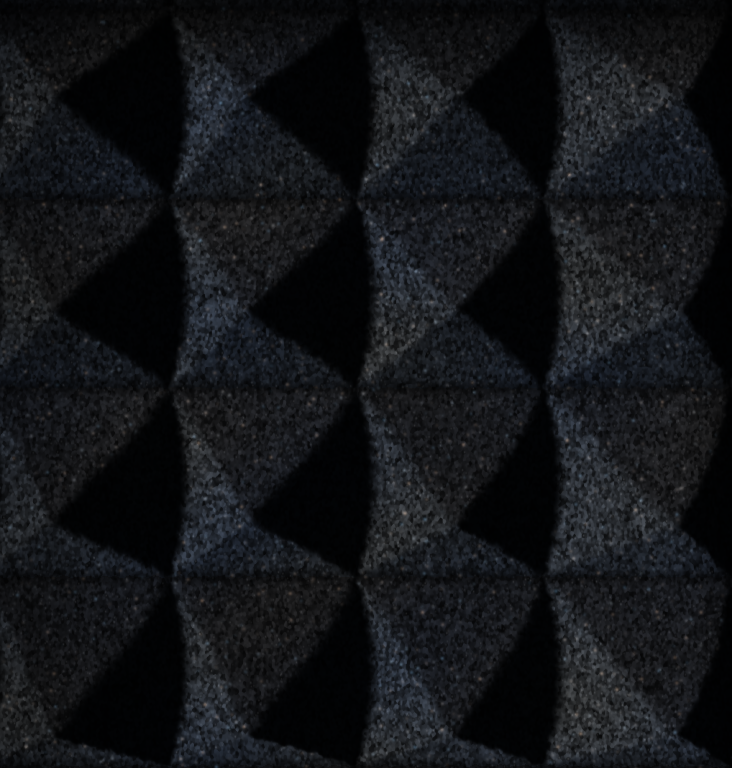
A Shadertoy shader for this pattern:

```glsl
// Charcoal acoustic foam: a grid of leaning pyramids lit from the left, with speckled grain.

const float PI = 3.14159265;

vec3 hash3(vec2 p) {
    vec3 q = fract(vec3(p.xyx) * vec3(0.1031, 0.1030, 0.0973));
    q += dot(q, q.yxz + 33.33);
    return fract((q.xxy + q.yzz) * q.zyx);
}

// Cellular grain: x = soft mottling, y = sparse bright flecks, z = fleck tint
vec3 cellGrain(vec2 p) {
    vec2 id = floor(p);
    float mottle = 0.0, weight = 0.0, fleck = 0.0, tint = 0.0;
    for (int j = -1; j <= 1; j++)
    for (int i = -1; i <= 1; i++) {
        vec2 cell = id + vec2(i, j);
        vec3 rnd = hash3(cell + 71.0);
        vec2 d = p - cell - rnd.xy;
        float blob = exp(-5.0 * dot(d, d));
        mottle += blob * rnd.z;
        weight += blob;
        float spark = pow(hash3(cell + 19.0).x, 14.0) * exp(-9.0 * dot(d, d));
        fleck += spark;
        tint += spark * (rnd.z - 0.5);
    }
    return vec3(mottle / weight - 0.5, fleck, tint);
}

// Face weights of a pyramid in the unit cell: left, right, bottom, top
vec4 pyramidFaces(vec2 q, vec2 apex) {
    vec4 h = vec4(q / apex, (1.0 - q) / (1.0 - apex)).xzyw;
    float lowest = min(min(h.x, h.y), min(h.z, h.w));
    vec4 w = exp(-42.0 * (h - lowest));
    return w / dot(w, vec4(1.0));
}

void mainImage(out vec4 fragColor, in vec2 fragCoord) {
    vec2 p = fragCoord / iResolution.y;
    float width = iResolution.x / iResolution.y;

    // Uneven cuts, and vertical valleys bowed between the joints
    vec2 wobble = 0.0010 * vec2(sin(p.y * 190.0) + sin(p.y * 331.0 + p.x * 90.0),
                                sin(p.x * 210.0) + sin(p.x * 373.0 + p.y * 70.0));
    vec2 grid = (p + wobble + vec2(0.025, -0.003)) / vec2(0.2435, 0.246);
    float bow = abs(sin(PI * grid.y));
    grid.x -= 0.065 * bow * pow(cos(PI * grid.x), 2.0);
    vec2 id = floor(grid), q = fract(grid);
    vec3 rnd = hash3(id + 5.0);

    // Apexes lean further right and up across the panel
    vec2 apex = vec2(0.38 + 0.02 * id.x + 0.03 * id.x * id.x, 0.16 + 0.125 * id.y);
    apex = clamp(apex + 0.035 * (rnd.xy - 0.5), 0.1, 0.9);
    vec4 face = pyramidFaces(q, apex);

    // Face colours, with a soft shadow spilling over each vertical valley
    vec3 dark = vec3(0.006, 0.009, 0.013);
    float spill = smoothstep(0.0, 0.03 + 0.07 * bow, q.x);
    vec3 left = mix(dark, vec3(0.148, 0.162, 0.182), spill);
    vec3 bottom = vec3(0.080, 0.094, 0.116) + 0.012 * max(2.0 - id.y, 0.0);
    vec3 top = vec3(0.082, 0.086, 0.097) + 0.005 * min(id.y, 2.0);
    vec3 color = face.x * left + face.y * dark + face.z * bottom + face.w * top;

    // Horizontal creases and slow drifts of brightness and hue
    float crease = min(q.y, 1.0 - q.y);
    color *= 1.0 - 0.42 * exp(-pow(crease / 0.035, 2.0));
    color *= 0.92 + 0.16 * rnd.z;
    float drift = sin(p.x * 17.0 + 2.0 * sin(p.y * 11.0)) + sin(p.y * 23.0 - p.x * 9.0);
    color *= 1.0 + 0.035 * drift * vec3(1.0, 0.2, -1.0);

    // Two layers of foam grain, fading out in the shadows
    vec3 fine = cellGrain(p * vec2(300.0, 230.0));
    vec3 coarse = cellGrain(p * 135.0 + 40.0);
    color *= max(0.0, 1.0 + 1.25 * fine.x + 0.45 * coarse.x);
    float lit = 0.95 * face.x * spill + 0.65 * face.z + 0.7 * face.w;
    color += lit * (0.13 * fine.y + 0.27 * coarse.y);
    color += lit * 0.18 * coarse.z * vec3(1.0, 0.0, -0.8);

    // Light falls away at the borders
    float edge = mix(0.72, 1.0, smoothstep(0.0, 0.2, p.x));
    edge *= mix(0.65, 1.0, smoothstep(0.0, 0.06, width - p.x));
    edge *= mix(0.4, 1.0, smoothstep(0.0, 0.13, 1.0 - p.y));
    fragColor = vec4(max(color * edge, 0.0), 1.0);
}
```
